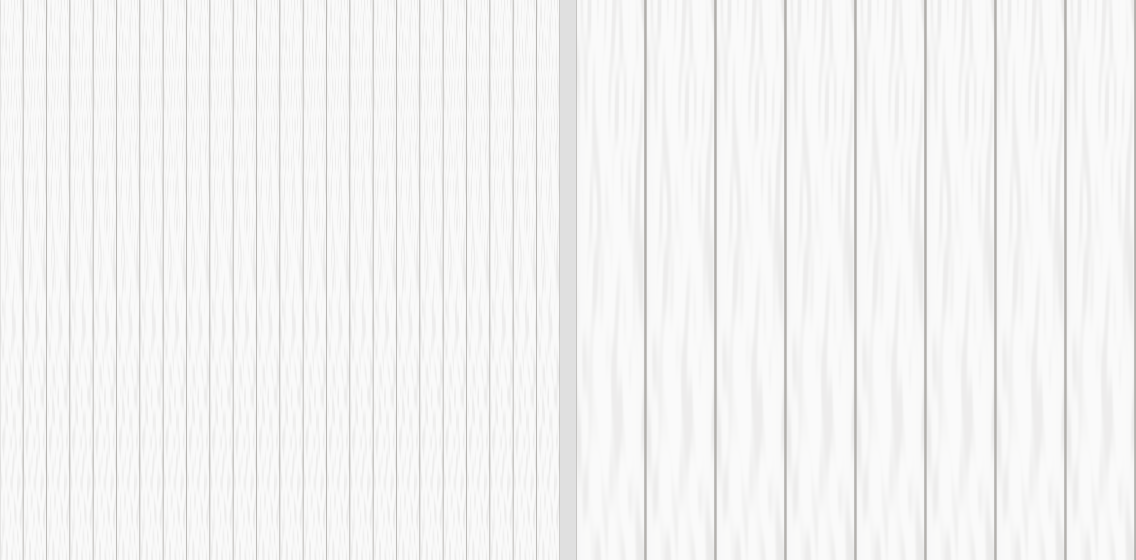
Left, the full canvas; right, a detail of the centre.
This texture is drawn by a WebGL 1 fragment shader. Its source:

```glsl
precision highp float;

uniform vec2 u_resolution;

const float TAU = 6.2831853;

// Upright wood fibres: layered sines that average to zero across a plank
float fibres(float x, float down) {
  float sum = 0.0;
  for (int k = 0; k < 32; k++) {
    float i = float(k);
    float waves = 2.0 + mod(i, 8.0);
    float rise = 3.0 + 13.0 * fract(i * 0.618 + 0.2);
    vec2 phase = TAU * fract(vec2(i * 0.7549, i * i * 0.5698));
    sum += sin(TAU * waves * x + phase.x) * sin(TAU * rise * down + phase.y);
  }
  return sum / 2.83;
}

void main() {
  vec2 uv = gl_FragCoord.xy / u_resolution;
  float down = 1.0 - uv.y;
  float across = uv.x * 24.0 + 0.008;
  float x = fract(across);

  // Grain shared by every plank, with a slight bend
  float bent = x + 0.006 * sin(down * 23.0) + 0.003 * sin(down * 61.0 + 1.3);
  float grain = fibres(bent, down);

  // Dusky strips that come and go along the plank
  float stretch = 0.5 + 0.25 * cos(TAU * 4.0 * (down - 0.27)) - 0.25 * cos(TAU * down);
  grain += 0.7 * stretch * cos(TAU * 3.0 * (bent - 0.25));
  float shade = 0.05 * smoothstep(-0.6, 2.2, grain);
  vec3 color = vec3(0.98, 0.98, 0.979) - shade * vec3(0.97, 1.0, 1.02);

  // Soft shade beside the seam
  float side = fract(across + 0.5) - 0.5;
  color -= 0.025 * exp(-abs(side) * 20.0);

  // Thin seam, weighted by the part of the pixel it covers
  float pixel = 24.0 / u_resolution.x;
  float covered = min(side + 0.5 * pixel, 0.018) - max(side - 0.5 * pixel, -0.018);
  float seam = clamp(covered / pixel, 0.0, 1.0);
  float depth = 0.94 + 0.04 * sin(down * 17.0 + 0.4);
  color = mix(color, vec3(0.68, 0.67, 0.655), seam * depth);

  gl_FragColor = vec4(color, 1.0);
}
```
